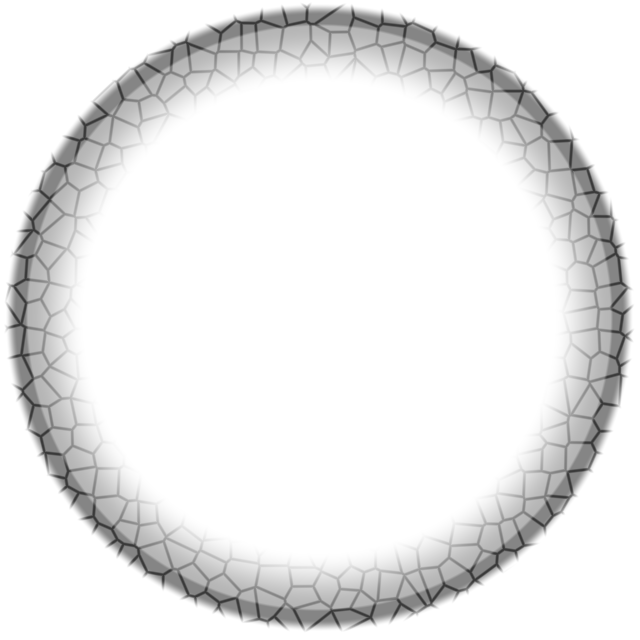
Reproduce this background procedurally as a WebGL 2 fragment shader.

```glsl
#version 300 es
precision highp float;
// Draws a soft grey ring on white, cracked into small irregular cells.
// Radial ramps shade the ring: a dark rim, then a pale band fading inwards.
// Voronoi edge distances draw the cracks, strongest along the rim.

uniform vec2 u_resolution;
out vec4 fragColor;

const vec2 CENTER = vec2(0.499, 0.504);
const float OUTER_RADIUS = 0.482;
const float RIM_RADIUS = 0.457;
const float FADE_RADIUS = 0.366;
const float CELLS_ACROSS = 27.0;
const float JITTER = 0.84;

const float PAPER = 1.0;
const float PALE_GREY = 0.71;
const float RIM_GREY = 0.52;
const float CRACK_GREY = 0.17;

vec2 hash2(vec2 p) {
    vec3 q = fract(p.xyx * vec3(0.1031, 0.1030, 0.0973));
    q += dot(q, q.yzx + 33.33);
    return fract((q.xx + q.yz) * q.zy);
}

// Offset from point p to the jittered seed of a neighbouring cell
vec2 seedOffset(vec2 p, vec2 neighbour) {
    vec2 seed = 0.5 + JITTER * (hash2(floor(p) + neighbour) - 0.5);
    return neighbour + seed - fract(p);
}

// Distance from p to the nearest border between Voronoi cells
float cellBorder(vec2 p) {
    vec2 nearest = vec2(8.0);
    for (int y = -1; y <= 1; y++) {
        for (int x = -1; x <= 1; x++) {
            vec2 d = seedOffset(p, vec2(x, y));
            if (dot(d, d) < dot(nearest, nearest)) nearest = d;
        }
    }
    float border = 8.0;
    for (int y = -2; y <= 2; y++) {
        for (int x = -2; x <= 2; x++) {
            vec2 d = seedOffset(p, vec2(x, y));
            vec2 across = d - nearest;
            if (dot(across, across) > 0.0001) {
                border = min(border, dot(0.5 * (d + nearest), normalize(across)));
            }
        }
    }
    return border;
}

// One inside radius, zero outside, with a soft edge
float disc(float r, float radius, float softness) {
    return 1.0 - smoothstep(radius - softness, radius + softness, r);
}

void main() {
    float side = min(u_resolution.x, u_resolution.y);
    vec2 uv = (gl_FragCoord.xy - 0.5 * u_resolution) / side + 0.5;
    float pixel = 1.0 / side;
    float r = length(uv - CENTER);

    // Cracks, with thickness in canvas units
    float border = cellBorder(uv * CELLS_ACROSS) / CELLS_ACROSS;
    float crack = 1.0 - smoothstep(0.0004, 0.0022 + pixel, border);

    // Radial weights of the inner fade, the rim and the outer edge
    float fade = smoothstep(FADE_RADIUS, RIM_RADIUS, r);
    float rim = 1.0 - disc(r, RIM_RADIUS, 0.002 + 0.5 * pixel);
    float edge = disc(r, OUTER_RADIUS + 0.003 * crack, 0.009);

    // Tone of the ring, then the cracks over it
    float tone = mix(mix(PAPER, PALE_GREY, fade), RIM_GREY, rim);
    float crackStrength = mix(0.42 * fade, 0.85, rim);
    tone = mix(tone, CRACK_GREY, crack * crackStrength);
    tone = mix(PAPER, tone, edge);

    fragColor = vec4(vec3(tone), 1.0);
}
```
